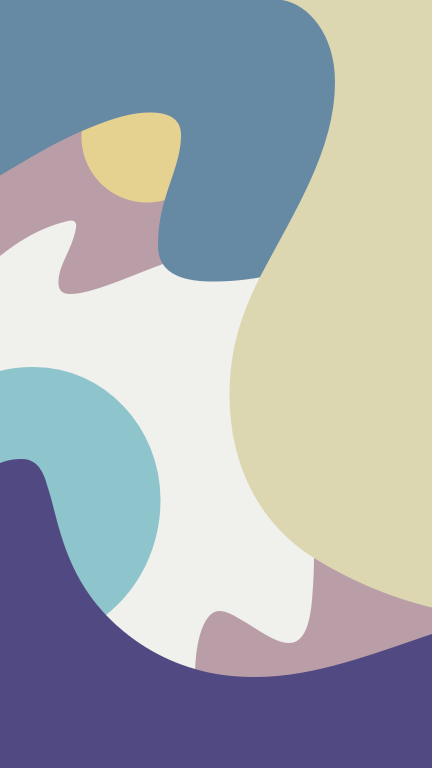
Write a Shadertoy shader that draws this background.

```glsl
// Flat abstract background: overlapping organic blobs in muted colours.
// Each blob is a closed outline of cubic curves, traced with a small pen that
// keeps the nearest distance and the inside/outside parity for smooth filling.

// The board is 4.32 wide and 7.68 tall, with y running down from the top.
const vec2 BOARD = vec2(4.32, 7.68);

vec2 spot;         // board position being shaded
vec2 start, pen;   // first and current point of the outline
float nearest2;    // squared distance to the outline
float side;        // +1 outside, -1 inside

void moveTo(float x, float y) {
    start = pen = vec2(x, y);
    nearest2 = 1e3;
    side = 1.0;
}

void lineTo(vec2 b) {
    vec2 ab = b - pen, ap = spot - pen;
    vec2 gap = ap - ab * clamp(dot(ap, ab) / max(dot(ab, ab), 1e-9), 0.0, 1.0);
    nearest2 = min(nearest2, dot(gap, gap));
    if ((pen.y > spot.y) != (b.y > spot.y) && ap.x < ab.x * ap.y / ab.y) side = -side;
    pen = b;
}

void line(float x, float y) { lineTo(vec2(x, y)); }

// Cubic curve from the pen, through two handles, to (x, y)
void curve(float x1, float y1, float x2, float y2, float x, float y) {
    vec2 a = pen, b = vec2(x1, y1), c = vec2(x2, y2), d = vec2(x, y);
    for (int i = 1; i <= 16; i++) {
        float t = float(i) / 16.0, s = 1.0 - t;
        lineTo(s*s*s*a + 3.0*s*s*t*b + 3.0*s*t*t*c + t*t*t*d);
    }
}

float coverage(float dist) {
    return clamp(0.5 - dist * iResolution.y / BOARD.y, 0.0, 1.0);
}

// Close the outline and paint its inside
void fill(inout vec3 colour, vec3 paint) {
    lineTo(start);
    colour = mix(colour, paint, coverage(side * sqrt(nearest2)));
}

void mainImage(out vec4 fragColor, in vec2 fragCoord) {
    vec2 uv = fragCoord / iResolution.xy;
    spot = vec2(uv.x, 1.0 - uv.y) * BOARD;

    vec3 mauve = vec3(0.73, 0.62, 0.655);
    vec3 colour = vec3(0.94, 0.941, 0.925);

    // Upper left mauve wave
    moveTo(-0.2, 2.72);
    line(0.0, 2.56);
    curve(0.20, 2.40, 0.42, 2.27, 0.68, 2.21);
    curve(0.74, 2.195, 0.77, 2.22, 0.76, 2.28);
    curve(0.72, 2.50, 0.59, 2.64, 0.585, 2.81);
    curve(0.58, 2.90, 0.62, 2.94, 0.70, 2.94);
    curve(0.92, 2.94, 1.30, 2.76, 1.63, 2.64);
    line(2.0, 2.5);
    line(2.0, 1.0);
    line(-0.2, 1.0);
    fill(colour, mauve);

    // Yellow disc, tucked under the blue
    colour = mix(colour, vec3(0.902, 0.824, 0.565),
                 coverage(length(spot - vec2(1.47, 1.37)) - 0.655));

    // Blue canopy
    moveTo(-0.2, 1.87);
    line(0.0, 1.755);
    curve(0.28, 1.59, 0.54, 1.43, 0.82, 1.31);
    curve(1.08, 1.20, 1.30, 1.12, 1.52, 1.125);
    curve(1.72, 1.13, 1.81, 1.21, 1.81, 1.35);
    curve(1.81, 1.57, 1.71, 1.78, 1.65, 1.99);
    curve(1.60, 2.15, 1.58, 2.30, 1.58, 2.46);
    curve(1.58, 2.71, 1.78, 2.815, 2.12, 2.815);
    curve(2.30, 2.815, 2.46, 2.80, 2.62, 2.77);
    line(3.45, 2.77);
    line(3.45, -0.2);
    line(-0.2, -0.2);
    fill(colour, vec3(0.404, 0.541, 0.643));

    // Teal dome
    moveTo(-0.2, 3.76);
    line(0.0, 3.71);
    curve(0.11, 3.68, 0.23, 3.67, 0.34, 3.67);
    curve(1.04, 3.67, 1.605, 4.27, 1.605, 5.0);
    curve(1.605, 5.46, 1.40, 5.88, 1.06, 6.15);
    line(-0.2, 6.6);
    fill(colour, vec3(0.557, 0.769, 0.80));

    // Lower right mauve wave
    moveTo(1.95, 6.72);
    curve(1.96, 6.32, 2.07, 6.11, 2.19, 6.11);
    curve(2.28, 6.11, 2.36, 6.17, 2.45, 6.22);
    curve(2.60, 6.31, 2.76, 6.43, 2.89, 6.43);
    curve(3.05, 6.43, 3.10, 6.22, 3.12, 6.0);
    curve(3.13, 5.87, 3.14, 5.73, 3.14, 5.56);
    line(4.6, 5.56);
    line(4.6, 7.2);
    line(1.95, 7.2);
    fill(colour, mauve);

    // Purple ground
    moveTo(-0.2, 4.70);
    line(0.0, 4.63);
    curve(0.08, 4.60, 0.14, 4.59, 0.22, 4.59);
    curve(0.36, 4.59, 0.43, 4.70, 0.47, 4.85);
    curve(0.53, 5.03, 0.56, 5.20, 0.62, 5.38);
    curve(0.71, 5.67, 0.85, 5.93, 1.06, 6.15);
    curve(1.30, 6.40, 1.60, 6.59, 1.95, 6.69);
    curve(2.15, 6.75, 2.35, 6.77, 2.56, 6.77);
    curve(3.15, 6.77, 3.75, 6.53, 4.32, 6.34);
    line(4.6, 6.24);
    line(4.6, 7.9);
    line(-0.2, 7.9);
    fill(colour, vec3(0.314, 0.286, 0.51));

    // Cream sweep on the right
    moveTo(2.6, -0.05);
    line(2.82, 0.0);
    curve(3.08, 0.04, 3.35, 0.34, 3.35, 0.82);
    curve(3.35, 1.50, 2.94, 2.12, 2.60, 2.77);
    curve(2.44, 3.09, 2.295, 3.45, 2.295, 3.95);
    curve(2.295, 4.68, 2.62, 5.26, 3.14, 5.58);
    curve(3.48, 5.79, 3.88, 5.97, 4.32, 6.075);
    line(4.6, 6.14);
    line(4.6, -0.05);
    fill(colour, vec3(0.867, 0.843, 0.694));

    fragColor = vec4(colour, 1.0);
}
```
